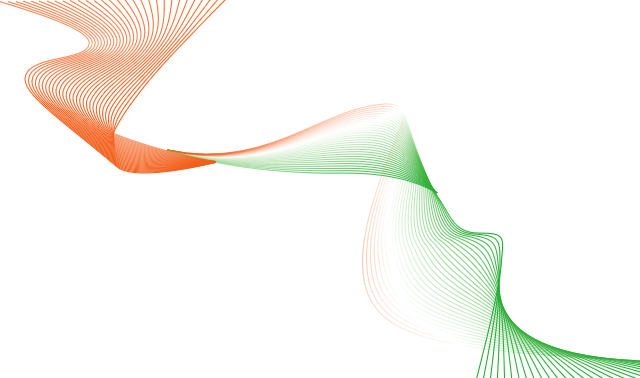
Give the GLSL for this background, as a WebGL 2 fragment shader.

```glsl
#version 300 es
precision highp float;
// A twisting ribbon of fine lines on white, running from orange to green.
// Each sheet blends one cubic edge curve into another and draws the curves
// between them; a signed ink value picks orange (below 0) or green (above 0).

uniform vec2 u_resolution;
out vec4 outColor;

const int LINES = 30;
const int STEPS = 14;

// Point on a cubic curve whose control points are the matrix columns
vec2 curvePoint(mat4x2 curve, float s) {
    float r = 1.0 - s;
    return curve * vec4(r * r * r, 3.0 * r * r * s, 3.0 * r * s * s, s * s * s);
}

// True when p is clear of the box around the control points
bool isOutside(vec2 p, mat4x2 c, float margin) {
    vec2 low = min(min(c[0], c[1]), min(c[2], c[3])) - margin;
    vec2 high = max(max(c[0], c[1]), max(c[2], c[3])) + margin;
    return any(lessThan(p, low)) || any(greaterThan(p, high));
}

// Distance to the curve (x) and the parameter of the nearest point (y)
vec2 nearestOnCurve(vec2 p, mat4x2 curve) {
    vec2 best = vec2(1e6, 0.0);
    vec2 a = curve[0];
    for (int j = 0; j < STEPS; j++) {
        vec2 b = curvePoint(curve, float(j + 1) / float(STEPS));
        vec2 ab = b - a;
        float h = clamp(dot(p - a, ab) / max(dot(ab, ab), 1e-8), 0.0, 1.0);
        float d = length(p - a - h * ab);
        if (d < best.x) best = vec2(d, (float(j) + h) / float(STEPS));
        a = b;
    }
    return best;
}

// ink holds: first edge start, last edge start, first edge end, last edge end
void drawSheet(inout vec3 color, vec2 p, float pixel, mat4x2 first, mat4x2 last, vec4 ink) {
    float margin = 0.01 + pixel;
    vec2 low = min(min(min(first[0], first[1]), min(first[2], first[3])),
                   min(min(last[0], last[1]), min(last[2], last[3])));
    vec2 high = max(max(max(first[0], first[1]), max(first[2], first[3])),
                    max(max(last[0], last[1]), max(last[2], last[3])));
    if (any(lessThan(p, low - margin)) || any(greaterThan(p, high + margin))) return;

    for (int i = 0; i < LINES; i++) {
        float t = float(i) / float(LINES - 1);
        mat4x2 curve = first * (1.0 - t) + last * t;
        if (isOutside(p, curve, margin)) continue;
        vec2 hit = nearestOnCurve(p, curve);
        // Cut flat at both ends so that neighbouring sheets join cleanly
        if (hit.y <= 0.0 || hit.y >= 1.0) continue;
        float cover = clamp((0.0065 - hit.x) / pixel + 0.5, 0.0, 1.0);
        vec2 ends = mix(ink.xz, ink.yw, t);
        float tone = clamp(mix(ends.x, ends.y, hit.y), -1.0, 1.0);
        vec3 green = mix(vec3(0.42, 0.75, 0.30), vec3(0.13, 0.67, 0.20), max(tone, 0.0));
        vec3 lineColor = tone < 0.0 ? vec3(0.95, 0.37, 0.10) : green;
        color = mix(color, lineColor, cover * abs(tone));
    }
}

void main() {
    // Canvas units: 7.68 wide, 4.54 high, y running down
    vec2 uv = gl_FragCoord.xy / u_resolution;
    vec2 p = vec2(uv.x, 1.0 - uv.y) * vec2(7.68, 4.54);
    float pixel = 7.68 / u_resolution.x;
    vec3 color = vec3(1.0);

    // Lower green sheet: hanging veil, inward turn, final fan
    drawSheet(color, p, pixel,
        mat4x2(4.84, 1.45, 4.55, 2.15, 4.35, 2.70, 4.35, 3.15),
        mat4x2(5.20, 2.30, 5.40, 2.52, 5.40, 2.80, 5.75, 2.80),
        vec4(-0.10, 0.80, -0.35, 1.0));
    drawSheet(color, p, pixel,
        mat4x2(4.35, 3.15, 4.35, 3.75, 4.70, 3.98, 5.40, 4.12),
        mat4x2(5.75, 2.80, 6.04, 2.80, 6.05, 2.83, 6.02, 3.10),
        vec4(-0.35, 1.0, -0.05, 1.0));
    drawSheet(color, p, pixel,
        mat4x2(5.40, 4.12, 6.40, 4.32, 8.20, 4.34, 10.0, 4.45),
        mat4x2(6.02, 3.10, 6.01, 3.50, 5.70, 4.60, 5.45, 5.60),
        vec4(-0.05, 1.0, 1.5, 1.0));

    // Middle ribbon: swelling wave, then the drop to the right
    drawSheet(color, p, pixel,
        mat4x2(2.00, 1.80, 3.20, 2.05, 3.85, 1.30, 4.60, 1.25),
        mat4x2(2.00, 1.80, 2.70, 2.03, 3.50, 2.08, 4.00, 2.08),
        vec4(-0.50, 0.20, -0.30, 0.80));
    drawSheet(color, p, pixel,
        mat4x2(4.60, 1.25, 4.92, 1.23, 4.80, 1.40, 5.20, 2.30),
        mat4x2(4.00, 2.08, 4.50, 2.07, 4.90, 2.12, 5.25, 2.32),
        vec4(-0.30, 0.80, 0.60, 0.90));

    // Orange sheet: top bend, left fold, descent, pointed wedge
    drawSheet(color, p, pixel,
        mat4x2(0.00, 0.02, 0.60, 0.20, 1.10, 0.38, 1.07, 0.53),
        mat4x2(2.72, -0.02, 2.50, 0.20, 2.30, 0.41, 2.10, 0.62),
        vec4(-0.80, -0.90, -0.60, -0.95));
    drawSheet(color, p, pixel,
        mat4x2(1.07, 0.53, 1.04, 0.74, 0.30, 0.66, 0.30, 0.95),
        mat4x2(2.10, 0.62, 1.85, 0.88, 1.65, 1.13, 1.50, 1.35),
        vec4(-0.60, -0.95, -0.90, -1.0));
    drawSheet(color, p, pixel,
        mat4x2(0.30, 0.95, 0.30, 1.15, 0.75, 1.45, 1.40, 2.00),
        mat4x2(1.50, 1.35, 1.43, 1.46, 1.39, 1.53, 1.36, 1.60),
        vec4(-0.90, -1.0, -1.0, -0.90));
    drawSheet(color, p, pixel,
        mat4x2(1.40, 2.00, 1.55, 2.14, 2.10, 2.07, 2.59, 1.95),
        mat4x2(1.36, 1.60, 1.65, 1.72, 2.15, 1.87, 2.59, 1.94),
        vec4(-1.0, -0.60, -0.95, -0.60));

    outColor = vec4(color, 1.0);
}
```
